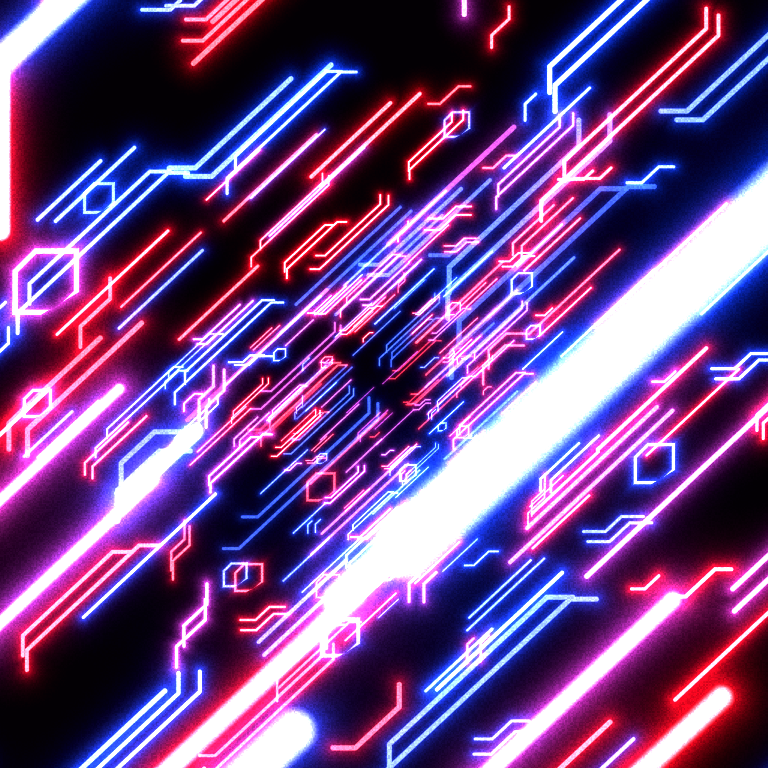
Write a Shadertoy shader that draws this background.

```glsl
// Neon circuit traces and light beams streaking diagonally around a dark centre.

const vec3 RED = vec3(1.0, 0.07, 0.13);
const vec3 BLUE = vec3(0.09, 0.27, 1.0);
const vec3 VIOLET = vec3(0.85, 0.25, 0.85);
const vec2 ALONG = vec2(0.731, 0.682);
const vec2 ACROSS = vec2(-0.682, 0.731);
const int LAYERS = 8;

float hash(vec2 p, float seed) {
    vec3 q = fract(vec3(p.xyx) * vec3(0.1031, 0.1030, 0.0973) + seed * 0.1371);
    q += dot(q, q.yzx + 33.33);
    return fract((q.x + q.y) * q.z);
}

float segmentDist(vec2 p, vec2 a, vec2 b) {
    vec2 ab = b - a;
    float t = clamp(dot(p - a, ab) / max(dot(ab, ab), 1e-6), 0.0, 1.0);
    return length(p - a - ab * t);
}

// Diagonal run with an axis-aligned stub at each end
float traceDist(vec2 p, float halfLen, vec2 tail, vec2 head) {
    vec2 end = ALONG * halfLen;
    float d = segmentDist(p, -end, end);
    d = min(d, segmentDist(p, -end, -end - tail));
    return min(d, segmentDist(p, end, end + head));
}

// Open outline of a box chamfered along the diagonal
float chamferDist(vec2 p, float size) {
    vec2 q = abs(p);
    float outline = abs(max(max(q.x, q.y), abs(p.x - p.y) * 0.75) - size);
    return max(outline, p.x * 0.6 - p.y - size * 0.9);
}

vec2 stub(float pick, float len) {
    return pick < 0.5 ? vec2(len, 0.0) : vec2(0.0, len);
}

// White-hot core inside a coloured halo
vec3 neon(float d, float width, float soft, float halo, vec3 tint, float heat) {
    float core = 1.0 - smoothstep(width - soft, width + soft, d);
    float edge = max(d - width, 0.0);
    vec3 glow = tint * (0.85 * exp(-edge / halo) + 0.16 * exp(-edge / (halo * 3.2)));
    return core * mix(tint, vec3(1.0), heat) + glow * (0.3 + 0.7 * heat);
}

vec3 traceCell(vec2 p, vec2 id, vec2 cell, float seed, float soft) {
    vec2 jitter = vec2(hash(id, seed + 1.0), hash(id, seed + 2.0)) - 0.5;
    vec2 place = (id + 0.5 + jitter * vec2(0.5, 0.8)) * cell;
    float radius = length(place);
    float keep = smoothstep(1.1, 3.0, radius) * (1.0 - smoothstep(5.5, 9.5, radius));
    if (hash(id, seed + 3.0) > keep * 0.8) return vec3(0.0);

    vec2 q = p - ALONG * place.x - ACROSS * place.y;
    float kind = hash(id, seed + 4.0);
    float size = hash(id, seed + 5.0);
    float pick = hash(id, seed + 6.0);
    float hue = hash(id, seed + 7.0);
    bool isLong = kind < 0.72;
    float halfLen = isLong ? mix(0.8, 1.9, size) : mix(0.12, 0.4, size);
    float stubLen = isLong ? 0.3 * step(0.5, pick) : mix(0.2, 0.5, pick);
    vec2 tail = stub(fract(pick * 7.3), stubLen);
    vec2 head = stub(fract(pick * 13.7), stubLen * step(0.3, size));

    float d;
    if (kind > 0.93) {
        d = chamferDist(q, mix(0.25, 0.4, size));
    } else {
        d = traceDist(q, halfLen, tail, head);
        vec2 twin = ACROSS * 0.2 + ALONG * (size - 0.5) * 0.7;
        if (pick > 0.4) d = min(d, traceDist(q - twin, halfLen * 0.8, tail, head));
    }
    vec3 tint = hue < 0.46 ? RED : (hue < 0.83 ? BLUE : VIOLET);
    float heat = smoothstep(1.0, 4.5, radius) * mix(0.55, 1.0, hash(id, seed + 8.0));
    return neon(d, 0.029, soft, 0.085, tint, heat) * mix(0.6, 1.1, heat);
}

vec3 traceLayer(vec2 p, float seed, float soft) {
    vec2 cell = vec2(4.0, 1.0);
    vec2 base = floor(vec2(dot(p, ALONG), dot(p, ACROSS)) / cell);
    vec3 light = vec3(0.0);
    for (int j = -1; j <= 1; j++)
        for (int i = -1; i <= 1; i++)
            light += traceCell(p, base + vec2(i, j), cell, seed, soft);
    return light;
}

vec3 beam(vec2 p, vec2 start, float len, float width, vec3 tint) {
    float d = segmentDist(p, start, start + ALONG * len);
    return neon(d, width, width * 0.35 + 0.001, 0.014 + width * 0.25, tint, 1.0);
}

void mainImage(out vec4 fragColor, in vec2 fragCoord) {
    vec2 uv = fragCoord / iResolution.xy;
    vec2 p = uv - vec2(0.5, 0.49);
    vec3 light = vec3(0.0);

    // Traces grow with distance from the centre
    for (int i = 0; i < LAYERS; i++) {
        float scale = 0.018 * pow(1.3, float(i));
        light += traceLayer(p / scale, float(i) * 17.0 + 5.0, 0.8 / (iResolution.y * scale));
    }

    // Broad beams
    light += beam(uv, vec2(0.53, 0.29), 0.75, 0.038, BLUE);
    light += beam(uv, vec2(0.44, 0.22), 0.40, 0.018, BLUE);
    light += beam(uv, vec2(0.20, -0.02), 0.36, 0.012, RED);
    light += beam(uv, vec2(-0.02, 0.17), 0.30, 0.007, VIOLET);
    light += beam(uv, vec2(-0.02, 0.33), 0.24, 0.006, VIOLET);
    light += beam(uv, vec2(0.16, 0.35), 0.13, 0.009, BLUE);
    light += beam(uv, vec2(0.31, -0.02), 0.10, 0.025, BLUE);
    light += beam(uv, vec2(0.62, -0.02), 0.35, 0.010, VIOLET);
    light += beam(uv, vec2(0.83, -0.01), 0.15, 0.013, RED);
    light += beam(uv, vec2(-0.02, 0.90), 0.18, 0.018, BLUE);
    light += neon(segmentDist(uv, vec2(0.0, 0.70), vec2(0.0, 0.90)), 0.013, 0.003, 0.016, RED, 1.0);

    // Contrast curve and fine grain in the halos
    float grain = hash(floor(uv * 512.0), 3.0) - 0.5;
    light = max(light * (1.0 + 0.25 * grain) - 0.045, 0.0) * 1.15;
    fragColor = vec4(min(light + vec3(0.012, 0.0, 0.015), 1.0), 1.0);
}
```
